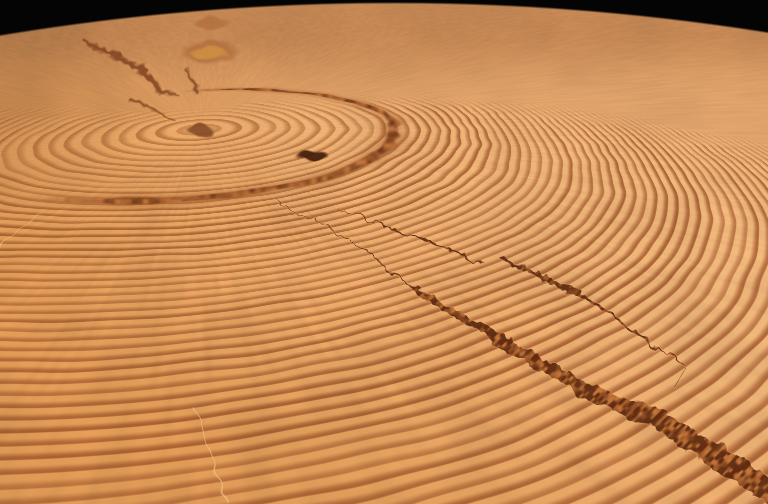
Write a WebGL 1 fragment shader that draws this texture.

```glsl
precision highp float;
// Sawn log end seen at a low angle: growth rings around a pith, a loose inner
// ring, drying cracks and knots. Canvas points are projected onto the flat cut
// face, where rings are radial distances; cracks are jagged tapered segments.

uniform vec2 u_resolution;

#define ASPECT 1.524
#define HORIZON 1.099
#define EYE_X 0.759
#define DEPTH 1.348
#define PITH vec2(-1.022, 3.787)
#define LOOSE_RING 1.09
#define ORANGE_WOOD vec3(0.87, 0.60, 0.335)
#define PALE_WOOD vec3(0.925, 0.705, 0.475)
#define FAR_WOOD vec3(0.77, 0.545, 0.345)
#define LATE_WOOD vec3(0.62, 0.34, 0.17)
#define CRACK_DARK vec3(0.34, 0.14, 0.045)
#define CRACK_LIGHT vec3(0.76, 0.44, 0.20)

float hash(vec2 p) {
  return fract(sin(dot(p, vec2(127.1, 311.7))) * 43758.5453);
}

float noise(vec2 p) {
  vec2 i = floor(p), f = fract(p);
  f = f * f * (3.0 - 2.0 * f);
  return mix(mix(hash(i), hash(i + vec2(1, 0)), f.x),
             mix(hash(i + vec2(0, 1)), hash(i + vec2(1, 1)), f.x), f.y);
}

// Position on the cut face relative to the pith.
vec2 toFace(vec2 p) {
  return vec2(p.x - EYE_X, DEPTH) / max(HORIZON - p.y, 0.05) - PITH;
}

// Rings are round near the pith and slightly squared further out.
float ringRadius(vec2 q) {
  float e = mix(2.0, 2.25, smoothstep(1.1, 1.7, length(q)));
  vec2 a = pow(max(abs(q), 1e-4), vec2(e));
  return pow(a.x + a.y, 1.0 / e);
}

// Ring count from the pith; rings get narrower outwards.
float ringPhase(vec2 p) {
  vec2 q = toFace(p);
  float r = ringRadius(q);
  float warp = 0.9 * noise(q * 1.7 + 4.0) + 0.28 * noise(q * 7.0);
  return 7.0 * r + 4.0 * r * r + warp * smoothstep(0.0, 0.6, r);
}

// Signed distance to a segment whose half width runs from wa to wb.
float taper(vec2 p, vec2 a, vec2 b, float wa, float wb) {
  vec2 ab = b - a;
  float h = clamp(dot(p - a, ab) / dot(ab, ab), 0.0, 1.0);
  return length(p - a - ab * h) - mix(wa, wb, h);
}

float inside(float d) { return 1.0 - smoothstep(-0.0015, 0.0015, d); }

float spot(vec2 p, vec2 c, vec2 size) {
  return 1.0 - smoothstep(0.7, 1.2, length((p - c) / size));
}

float mainCrack(vec2 p) {
  float d = taper(p, vec2(0.543, 0.605), vec2(0.692, 0.526), 0.0006, 0.001);
  d = min(d, taper(p, vec2(0.692, 0.526), vec2(0.82, 0.427), 0.001, 0.002));
  d = min(d, taper(p, vec2(0.82, 0.427), vec2(1.028, 0.304), 0.004, 0.011));
  d = min(d, taper(p, vec2(1.028, 0.304), vec2(1.186, 0.213), 0.011, 0.014));
  d = min(d, taper(p, vec2(1.186, 0.213), vec2(1.304, 0.17), 0.013, 0.018));
  return min(d, taper(p, vec2(1.304, 0.17), vec2(1.53, 0.025), 0.018, 0.024));
}

float sideCracks(vec2 p) {
  float d = taper(p, vec2(0.672, 0.589), vec2(0.83, 0.526), 0.0006, 0.002);
  d = min(d, taper(p, vec2(0.83, 0.526), vec2(0.962, 0.474), 0.003, 0.001));
  d = min(d, taper(p, vec2(0.994, 0.486), vec2(1.146, 0.417), 0.003, 0.006));
  d = min(d, taper(p, vec2(1.146, 0.417), vec2(1.36, 0.273), 0.004, 0.001));
  return min(d, taper(p, vec2(1.36, 0.273), vec2(1.344, 0.239), 0.0005, 0.0005));
}

float farCracks(vec2 p) {
  float d = taper(p, vec2(0.168, 0.915), vec2(0.277, 0.866), 0.003, 0.005);
  d = min(d, taper(p, vec2(0.277, 0.866), vec2(0.316, 0.822), 0.007, 0.005));
  d = min(d, taper(p, vec2(0.316, 0.822), vec2(0.352, 0.812), 0.004, 0.001));
  d = min(d, taper(p, vec2(0.372, 0.862), vec2(0.391, 0.818), 0.002, 0.003));
  return min(d, taper(p, vec2(0.257, 0.802), vec2(0.346, 0.763), 0.003, 0.001));
}

void main() {
  vec2 p = gl_FragCoord.xy / u_resolution * vec2(ASPECT, 1.0);
  vec2 q = toFace(p);
  float r = ringRadius(q), n = ringPhase(p);
  float outer = smoothstep(0.9, 1.25, r);

  // Wood tone: orange near, pale to the right, duller at the far rim.
  float pale = smoothstep(0.15, 1.1, 0.45 * p.x + 0.55 * p.y + 0.12 * noise(p * 3.0));
  vec3 col = mix(ORANGE_WOOD, PALE_WOOD, pale);
  col = mix(col, FAR_WOOD, smoothstep(0.79, 0.95, p.y) * 0.85);
  col *= 1.0 - 0.12 * (1.0 - smoothstep(0.0, 0.35, p.x)) * smoothstep(0.5, 0.9, p.y);

  // Latewood lines darken gradually, end sharply, and blur with distance.
  float px = 1.0 / 336.0;
  float freq = length(vec2(ringPhase(p + vec2(px, 0)), ringPhase(p + vec2(0, px))) - n);
  float sharp = (1.0 - smoothstep(0.22, 0.6, freq)) * (1.0 - 0.8 * smoothstep(0.77, 0.9, p.y));
  float f = fract(n);
  float late = smoothstep(0.3, 0.83, f) * (1.0 - smoothstep(0.87, 1.0, f));
  late *= 0.65 + 0.45 * hash(vec2(floor(n), 3.0));
  col = mix(col, LATE_WOOD, mix(0.2, late * mix(0.62, 0.8, outer), sharp));

  // Fibres across the rings and mottling.
  float fibre = noise(vec2(atan(q.x, -q.y) * 110.0, r * 5.0));
  col *= 0.955 + 0.05 * fibre + 0.05 * noise(p * 14.0);

  // Loose bark ring, open on the right and near sides.
  float gap = abs(r - LOOSE_RING - 0.05 * (noise(q * 5.0) - 0.5));
  float ringWidth = 0.012 + 0.035 * noise(q * 9.0);
  float open = smoothstep(-0.45, 0.0, q.x);
  col = mix(col, LATE_WOOD, 0.4 * open * (1.0 - smoothstep(0.0, 0.12, gap)));
  col = mix(col, mix(CRACK_DARK, CRACK_LIGHT, noise(p * 90.0)),
            0.75 * open * (1.0 - smoothstep(ringWidth * 0.5, ringWidth + 0.015, gap)));

  // Pith and knots.
  vec2 jag = vec2(noise(p * 48.0), noise(p * 48.0 + 19.0)) - 0.5;
  vec2 k = p + 0.012 * jag;
  col = mix(col, LATE_WOOD * 0.8, 0.85 * spot(k, vec2(0.397, 0.742), vec2(0.028, 0.010)));
  col = mix(col, CRACK_DARK * 0.7, 0.9 * spot(k, vec2(0.617, 0.69), vec2(0.031, 0.010)));
  col = mix(col, LATE_WOOD, 0.45 * spot(k, vec2(0.415, 0.896), vec2(0.055, 0.022)));
  col = mix(col, vec3(0.82, 0.57, 0.25), 0.8 * spot(k, vec2(0.413, 0.894), vec2(0.037, 0.012)));
  col = mix(col, LATE_WOOD, 0.4 * spot(k, vec2(0.42, 0.955), vec2(0.035, 0.012)));

  // Pale scratches.
  float scratch = min(taper(k, vec2(0.385, 0.19), vec2(0.451, 0.0), 0.001, 0.0015),
                      taper(k, vec2(0.089, 0.585), vec2(0.0, 0.51), 0.0005, 0.001));
  col = mix(col, vec3(0.96, 0.76, 0.52), 0.7 * inside(scratch));

  // Cracks: splintered walls, dark upper lip, lit lower lip.
  vec2 fine = p + 0.011 * jag + 0.006 * (noise(p * 130.0) - 0.5);
  float d = min(mainCrack(fine), sideCracks(fine));
  float far = farCracks(fine);
  float splinter = noise(vec2(p.x + p.y, p.y - p.x) * vec2(60.0, 130.0));
  float lip = smoothstep(-0.004, 0.012, mainCrack(fine - vec2(0.004, 0.008)));
  vec3 wall = mix(CRACK_DARK, CRACK_LIGHT, smoothstep(0.25, 0.95, splinter) * (1.0 - 0.4 * lip));
  col = mix(col, PALE_WOOD, 0.35 * inside(d - 0.003) * noise(p * 60.0));
  col = mix(col, wall, 0.9 * inside(d));
  col = mix(col, mix(CRACK_DARK, LATE_WOOD, 0.5), 0.8 * (1.0 - smoothstep(-0.003, 0.004, far)));

  // Curved far rim against the dark background.
  float rim = 0.994 - 0.106 * (p.x - 0.78) * (p.x - 0.78);
  col = mix(col, vec3(0.015), smoothstep(-0.003, 0.003, p.y - rim));
  gl_FragColor = vec4(col, 1.0);
}
```
